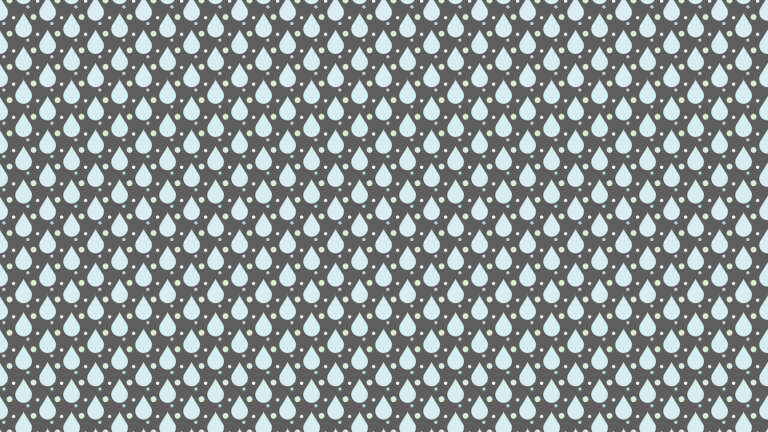
Write a Shadertoy shader that draws this pattern.

```glsl
// Half-drop repeat of pale raindrops with small round dots on a grey ground.

const float ROWS = 13.0;               // repeats down the canvas; one row pitch is the unit
const float COLUMN_PITCH = 13.0 / 18.0;
const vec2 FIRST_DROP = vec2(0.71, 0.127);

const vec3 GROUND = vec3(0.37);
const vec3 DROP_BLUE = vec3(0.84, 0.93, 0.95);
const vec3 DOT_GREEN = vec3(0.86, 0.93, 0.83);
const vec3 DOT_WHITE = vec3(0.95, 0.96, 0.94);
const vec3 DOT_BLUE = vec3(0.72, 0.85, 0.88);

// Distance to a circle with a tip above it, joined by tangent lines
float dropDistance(vec2 p, float radius, float tipHeight) {
    p.x = abs(p.x);
    float slope = radius / tipHeight;
    vec2 normal = vec2(sqrt(1.0 - slope * slope), slope);
    float along = dot(p, vec2(-normal.y, normal.x));
    return (along > 0.0 ? dot(p, normal) : length(p)) - radius;
}

float dotDistance(vec2 p, vec2 center, float radius) {
    return length(p - center) - radius;
}

// Lay a shape over a colour with a soft edge
vec3 paint(vec3 base, vec3 ink, float dist, float softness) {
    return mix(base, ink, 1.0 - smoothstep(-softness, softness, dist));
}

// One drop and its three dots, centred on the round part of the drop
vec3 paintMotif(vec3 color, vec2 p, float softness) {
    color = paint(color, DROP_BLUE, dropDistance(p, 0.25, 0.47), softness);
    color = paint(color, DOT_GREEN, dotDistance(p, vec2(0.30, 0.36), 0.087), softness);
    color = paint(color, DOT_WHITE, dotDistance(p, vec2(-0.30, 0.34), 0.050), softness);
    color = paint(color, DOT_BLUE, dotDistance(p, vec2(0.13, -0.335), 0.048), softness);
    return color;
}

void mainImage(out vec4 fragColor, in vec2 fragCoord) {
    float pixel = ROWS / iResolution.y;
    vec2 p = fragCoord * pixel - FIRST_DROP;
    float nearestColumn = floor(p.x / COLUMN_PITCH + 0.5);
    vec3 color = GROUND;

    // Dots reach into the neighbouring columns
    for (int i = -1; i <= 1; i++) {
        float column = nearestColumn + float(i);
        float shift = 0.5 * mod(column, 2.0);
        vec2 local = vec2(p.x - column * COLUMN_PITCH, fract(p.y - shift + 0.5) - 0.5);
        color = paintMotif(color, local, 0.7 * pixel);
    }
    fragColor = vec4(color, 1.0);
}
```
